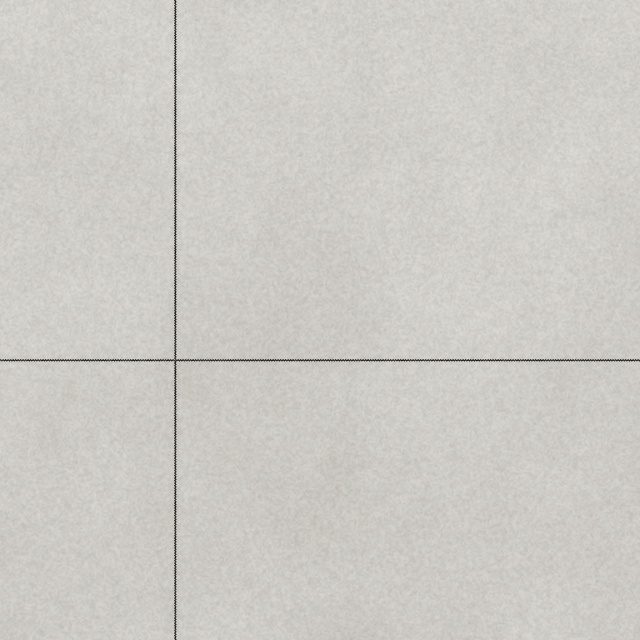
This texture is drawn by a Shadertoy shader. Its source:

```glsl
#define REPEATS 1.0
#define JOINT_POS vec2(0.274, 0.437)
#define JOINT_WIDTH 0.0025
#define JOINT_TWIST 0.0006
#define JOINT_COLOR vec3(0.10, 0.095, 0.085)
#define STONE_COLOR vec3(0.809, 0.800, 0.778)
#define CLOUD_AMOUNT 0.058
#define GRAIN_AMOUNT 0.068
#define PORE_AMOUNT 0.022
#define SHADE_AMOUNT 0.026

const float TAU = 6.28318;

float hash(vec2 p) {
    vec3 q = fract(p.xyx * vec3(0.1031, 0.1030, 0.0973));
    q += dot(q, q.yzx + 33.33);
    return fract((q.x + q.y) * q.z);
}

// Value noise on a lattice turned by an angle that depends on the seed
float noise(vec2 uv, float cells, float seed) {
    float c = cos(seed);
    float s = sin(seed);
    vec2 p = mat2(c, s, -s, c) * uv * cells + 1000.0 + seed;
    vec2 i = floor(p);
    vec2 f = fract(p);
    f = f * f * (3.0 - 2.0 * f);
    return mix(mix(hash(i), hash(i + vec2(1.0, 0.0)), f.x),
               mix(hash(i + vec2(0.0, 1.0)), hash(i + 1.0), f.x), f.y);
}

float clouds(vec2 uv) {
    float sum = 0.0;
    float weight = 0.5;
    float cells = 5.0;
    for (int octave = 0; octave < 5; octave++) {
        sum += weight * (noise(uv, cells, 17.3 * float(octave) + 0.6) - 0.5);
        weight *= 0.64;
        cells *= 2.0;
    }
    return sum;
}

// Coverage of a thin line that weaves finely from side to side
float jointLine(float offset, float along, float pixel) {
    float weave = JOINT_TWIST * sin(along * TAU * 256.0);
    float dist = abs(offset - weave) - 0.5 * JOINT_WIDTH;
    return 1.0 - smoothstep(-0.7 * pixel, 0.7 * pixel, dist);
}

void mainImage(out vec4 fragColor, in vec2 fragCoord) {
    vec2 uv = fragCoord / iResolution.xy * REPEATS;
    float pixel = REPEATS / min(iResolution.x, iResolution.y);
    vec2 tile = fract(uv);

    // Soft mottling, lighter towards the top
    float tone = CLOUD_AMOUNT * clouds(tile);
    tone += SHADE_AMOUNT * (tile.y - 0.5);

    // Fine sandy grain at two sizes
    float fine = noise(tile, 340.0, 61.4) - 0.5;
    float coarse = noise(tile, 170.0, 83.9) - 0.5;
    tone += GRAIN_AMOUNT * (0.75 * fine + 0.45 * coarse);

    // Sparse, faint pores
    tone -= PORE_AMOUNT * smoothstep(0.72, 0.98, noise(tile, 210.0, 131.2));

    // Darker areas lean slightly warm
    vec3 color = STONE_COLOR + tone * vec3(0.97, 1.0, 1.05);

    // Faint soft shadow beside the joints
    vec2 offset = fract(uv - JOINT_POS + 0.5) - 0.5;
    float nearest = min(abs(offset.x), abs(offset.y));
    color *= 1.0 - 0.03 * exp(-nearest / 0.003);

    // One vertical and one horizontal joint per repeat, unevenly worn
    float joint = max(jointLine(offset.x, uv.y, pixel), jointLine(offset.y, uv.x, pixel));
    float wear = 0.80 + 0.20 * noise(tile, 240.0, 211.7);
    color = mix(color, JOINT_COLOR, joint * wear);

    fragColor = vec4(clamp(color, 0.0, 1.0), 1.0);
}
```
